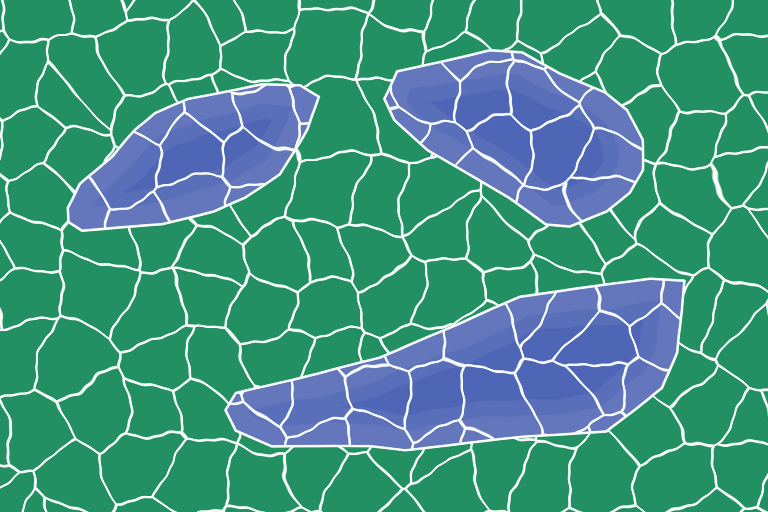
A Shadertoy shader for this pattern:

```glsl
// Three stepped-depth lakes on a green plain, all split by thin white cracks.
// Lakes are polygon distance fields; cracks are the borders of cellular noise
// bent by layered sines, with a separate set of cells inside the water.

const vec3 LAND = vec3(0.133, 0.565, 0.384);
const vec3 SHALLOW = vec3(0.392, 0.467, 0.741);
const vec3 MIDDLE = vec3(0.353, 0.435, 0.725);
const vec3 DEEP = vec3(0.310, 0.396, 0.714);
const vec3 CRACK = vec3(0.97, 0.99, 0.98);

const float CELLS = 8.6;          // cells per canvas height
const float JITTER = 0.8;         // irregularity of the cells
const float BEND = 0.011;         // curvature of the cracks
const float HALF_LINE = 0.0025;   // half width of cracks and shores
const float MIDDLE_DEPTH = 0.043; // shore distance of each depth step
const float DEEP_DEPTH = 0.073;
const vec2 WATER_SHIFT = vec2(17.3, 5.6);

const int N = 16;
const vec2 WEST_LAKE[N] = vec2[N](
    vec2(.131, .594), vec2(.156, .641), vec2(.221, .695), vec2(.264, .746),
    vec2(.303, .779), vec2(.367, .807), vec2(.512, .836), vec2(.586, .834),
    vec2(.623, .811), vec2(.600, .748), vec2(.547, .660), vec2(.479, .613),
    vec2(.418, .586), vec2(.316, .561), vec2(.160, .549), vec2(.133, .566));
const vec2 EAST_LAKE[N] = vec2[N](
    vec2(.750, .807), vec2(.775, .861), vec2(.957, .902), vec2(1.02, .898),
    vec2(1.094, .857), vec2(1.182, .820), vec2(1.225, .785), vec2(1.254, .727),
    vec2(1.256, .668), vec2(1.230, .623), vec2(1.186, .586), vec2(1.113, .557),
    vec2(1.066, .561), vec2(.994, .613), vec2(.836, .707), vec2(.771, .766));
const vec2 SOUTH_LAKE[N] = vec2[N](
    vec2(.441, .199), vec2(.461, .232), vec2(.621, .271), vec2(.742, .303),
    vec2(.889, .365), vec2(1.016, .420), vec2(1.270, .455), vec2(1.336, .451),
    vec2(1.324, .312), vec2(1.293, .242), vec2(1.184, .158), vec2(1.021, .148),
    vec2(.791, .121), vec2(.723, .129), vec2(.531, .129), vec2(.461, .160));

vec2 hash2(vec2 p) {
    vec2 k = vec2(dot(p, vec2(127.1, 311.7)), dot(p, vec2(269.5, 183.3)));
    return fract(sin(k) * 43758.5);
}

// Signed distance to a closed polygon, negative inside
float polygonDistance(vec2 p, vec2 v[N]) {
    float d = dot(p - v[0], p - v[0]);
    float side = 1.0;
    for (int i = 0, j = N - 1; i < N; j = i, i++) {
        vec2 e = v[j] - v[i];
        vec2 w = p - v[i];
        vec2 b = w - e * clamp(dot(w, e) / dot(e, e), 0.0, 1.0);
        d = min(d, dot(b, b));
        bvec3 c = bvec3(p.y >= v[i].y, p.y < v[j].y, e.x * w.y > e.y * w.x);
        if (all(c) || all(not(c))) side = -side;
    }
    return side * sqrt(d);
}

// Distance to the nearest border between cells, in cell units
float cellBorder(vec2 p) {
    vec2 cell = floor(p), f = fract(p);
    vec2 nearest = vec2(0.0);
    float best = 8.0;
    for (int y = -2; y <= 2; y++)
    for (int x = -2; x <= 2; x++) {
        vec2 g = vec2(x, y);
        vec2 r = g + 0.5 + JITTER * (hash2(cell + g) - 0.5) - f;
        if (dot(r, r) < best) {
            best = dot(r, r);
            nearest = r;
        }
    }
    float border = 8.0;
    for (int y = -2; y <= 2; y++)
    for (int x = -2; x <= 2; x++) {
        vec2 g = vec2(x, y);
        vec2 r = g + 0.5 + JITTER * (hash2(cell + g) - 0.5) - f;
        vec2 gap = r - nearest;
        if (dot(gap, gap) > 1e-4)
            border = min(border, dot(0.5 * (nearest + r), normalize(gap)));
    }
    return border;
}

vec2 layeredSines(vec2 p) {
    return sin(p.yx * 23.0 + vec2(0.7, 2.1))
         + 0.35 * sin(p.yx * 61.0 + p * 19.0)
         + 0.08 * sin(p.yx * 190.0 + p * 70.0);
}

void mainImage(out vec4 fragColor, in vec2 fragCoord) {
    vec2 p = fragCoord / iResolution.y;
    float px = 1.0 / iResolution.y;

    // Lakes and their depth steps
    vec2 waves = layeredSines(p);
    float shore = min(polygonDistance(p, WEST_LAKE),
                  min(polygonDistance(p, EAST_LAKE), polygonDistance(p, SOUTH_LAKE)));
    shore += 0.001 * waves.x;
    float depth = -shore + 0.004 * waves.y;
    vec3 water = mix(SHALLOW, MIDDLE, smoothstep(-px, px, depth - MIDDLE_DEPTH));
    water = mix(water, DEEP, smoothstep(-px, px, depth - DEEP_DEPTH));
    vec3 color = mix(water, LAND, smoothstep(-px, px, shore));

    // Cracks and shorelines
    vec2 bent = (p + BEND * waves) * CELLS;
    if (shore < 0.0) bent += WATER_SHIFT;
    float line = min(cellBorder(bent) / CELLS, abs(shore));
    color = mix(CRACK, color, smoothstep(-0.6 * px, 0.6 * px, line - HALF_LINE));

    fragColor = vec4(color, 1.0);
}
```
